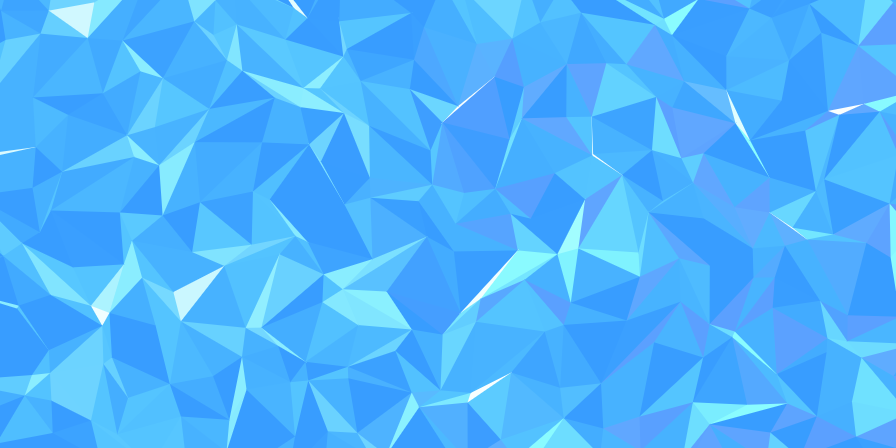
Give the GLSL for this background, as a Shadertoy shader.

```glsl
// Low-poly mesh of irregular blue facets with cyan, violet and white glints

const float CELLS = 11.0; // mesh cells per canvas height

vec3 hash3(vec2 cell) {
    vec3 h = fract(vec3(cell.xyx + 40.0) * vec3(0.1031, 0.1030, 0.0973));
    h += dot(h, h.yxz + 33.33);
    return fract((h.xxy + h.yzz) * h.zyx);
}

// Slow drift that varies the size of the cells
vec2 drift(vec2 p) {
    return 0.35 * sin(0.65 * p.yx + vec2(0.4, 2.1) + 0.3 * p);
}

// Scattered mesh corner: position in xy, height in z
vec3 corner(vec2 cell) {
    vec3 rnd = hash3(cell);
    return vec3(cell + drift(cell) + 0.9 * (rnd.xy - 0.5), 0.3 * rnd.z);
}

float cross2(vec2 a, vec2 b) { return a.x * b.y - a.y * b.x; }

float area(vec3 a, vec3 b, vec3 c) { return cross2(b.xy - a.xy, c.xy - a.xy); }

// Signed distance to an edge, positive on its left
float side(vec2 p, vec2 a, vec2 b) { return cross2(b - a, p - a) / length(b - a); }

// Colour ramp from deep blue to white
vec3 ramp(float tone) {
    vec3 col = vec3(0.22, 0.615, 1.0);
    col = mix(col, vec3(0.28, 0.70, 1.0), smoothstep(0.34, 0.48, tone));
    col = mix(col, vec3(0.33, 0.77, 1.0), smoothstep(0.52, 0.62, tone));
    col = mix(col, vec3(0.43, 0.85, 1.0), smoothstep(0.65, 0.74, tone));
    col = mix(col, vec3(0.54, 0.96, 1.0), smoothstep(0.75, 0.83, tone));
    return mix(col, vec3(0.98, 1.0, 1.0), smoothstep(0.87, 0.93, tone));
}

// Shade one facet from its centre and the steepness of its plane
vec3 shade(vec2 centre, float slope) {
    vec2 at = centre / CELLS;
    float grain = fract(dot(centre, vec2(17.3, 29.7)));
    float hue = fract(dot(centre, vec2(23.9, 11.3)));
    float steep = 1.0 - exp(-4.6 * slope);
    float region = cos(7.0 * (at.x - 0.35) + 1.5 * (at.y - 0.6));
    float tone = mix(steep, grain, 0.4) + 0.04 * region;
    vec3 col = ramp(tone);

    // Violet and cyan casts grow towards the right
    float right = smoothstep(0.7, 1.3, at.x);
    float bright = smoothstep(0.66, 0.78, tone);
    float glint = smoothstep(0.87, 0.93, tone);
    float violet = right * smoothstep(0.68, 0.8, hue) * (1.0 - bright);
    col = mix(col, vec3(0.39, 0.63, 1.0), 0.8 * violet);
    col.g += 0.06 * (right - 0.5) * bright * (1.0 - glint);
    return min(col, 1.0);
}

// Facet colour, weighted by its smoothed coverage of p
vec4 facet(vec2 p, vec3 a, vec3 b, vec3 c, float pixel) {
    float inside = min(side(p, a.xy, b.xy), min(side(p, b.xy, c.xy), side(p, c.xy, a.xy)));
    float cover = clamp(inside / pixel + 0.5, 0.0, 1.0);
    if (cover <= 0.0) return vec4(0.0);
    vec3 normal = cross(b - a, c - a);
    float slope = length(normal.xy) / max(normal.z, 1e-4);
    return cover * vec4(shade((a.xy + b.xy + c.xy) / 3.0, slope), 1.0);
}

void mainImage(out vec4 fragColor, in vec2 fragCoord) {
    float pixel = CELLS / iResolution.y;
    vec2 p = fragCoord * pixel;
    vec2 base = floor(p - drift(p - drift(p))) - 1.0;

    // Corners of the nine surrounding cells
    vec3 mesh[16];
    for (int i = 0; i < 16; i++) mesh[i] = corner(base + vec2(i % 4, i / 4));

    vec4 sum = vec4(vec3(0.22, 0.615, 1.0), 1.0) * 1e-4;
    for (int i = 0; i < 9; i++) {
        int k = i % 3 + 4 * (i / 3);
        vec3 a = mesh[k], b = mesh[k + 1], c = mesh[k + 5], d = mesh[k + 4];

        // Skip cells whose bounds miss p
        vec2 low = min(min(a.xy, b.xy), min(c.xy, d.xy)) - pixel;
        vec2 high = max(max(a.xy, b.xy), max(c.xy, d.xy)) + pixel;
        if (any(lessThan(p, low)) || any(greaterThan(p, high))) continue;

        // Split along a random diagonal that stays within the cell
        float splitAC = min(area(a, b, c), area(a, c, d));
        float splitBD = min(area(a, b, d), area(b, c, d));
        bool coin = fract(37.0 * (a.z + c.z)) > 0.5;
        if (splitBD < 0.02 || (splitAC > 0.02 && coin)) {
            sum += facet(p, a, b, c, pixel) + facet(p, a, c, d, pixel);
        } else {
            sum += facet(p, a, b, d, pixel) + facet(p, b, c, d, pixel);
        }
    }
    fragColor = vec4(sum.rgb / sum.a, 1.0);
}
```
